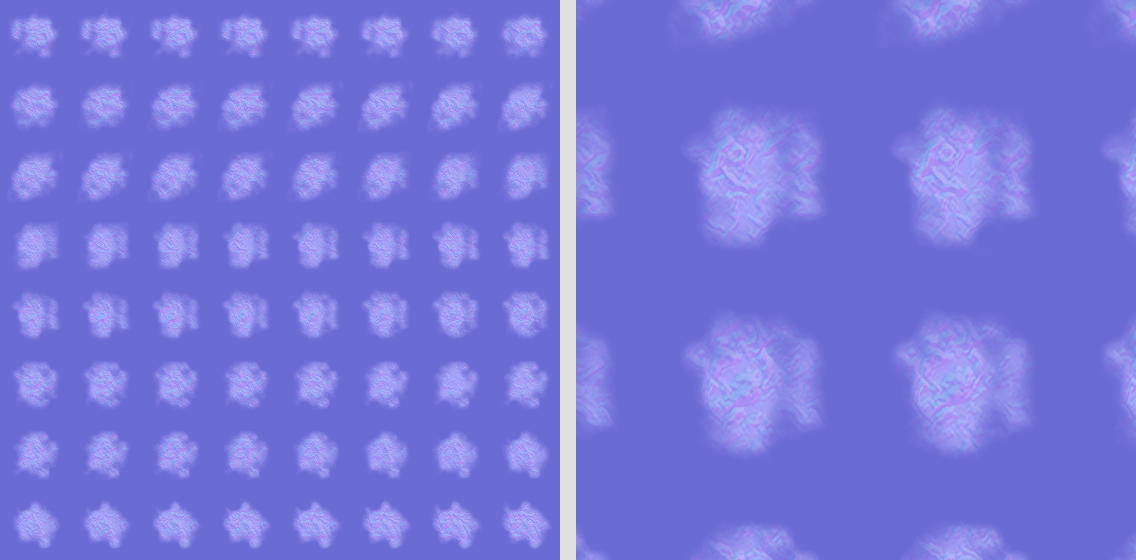
Left, the full canvas; right, a detail of the centre.
This texture map is drawn by a WebGL 2 fragment shader. Its source:

```glsl
#version 300 es
precision highp float;
// Flipbook normal map: an 8 by 8 grid of slowly evolving smoke puffs.

#define GRID 8.0
#define PUFF_RADIUS 0.390
#define EDGE_SOFTNESS 0.25
#define EDGE_RAGGED 0.20
#define WARP 0.17
#define FRAME_STEP 0.065
#define BILLOW_SCALE 7.0
#define SLOPE_TINT 0.012
#define SLOPE_STEP 0.016
#define FLAT_COLOR vec3(0.418, 0.418, 0.830)
#define SMOKE_COLOR vec3(0.645, 0.635, 0.965)

uniform vec2 u_resolution;
out vec4 fragColor;

// Integer hash of a lattice point, 0 to 1
float hash(ivec3 cell) {
  uvec3 v = uvec3(cell) * 1664525u + 101390u;
  v.x += v.y * v.z;
  v.y += v.z * v.x;
  v.z += v.x * v.y;
  v ^= v >> 16u;
  v.x += v.y * v.z;
  return float(v.x >> 8u) / 16777216.0;
}

// Smooth value noise; the third axis is frame time
float noise(vec3 p) {
  ivec3 i = ivec3(floor(p));
  vec3 f = fract(p);
  f = f * f * f * (f * (f * 6.0 - 15.0) + 10.0);
  float sum = 0.0;
  for (int k = 0; k < 8; k++) {
    ivec3 corner = ivec3(k & 1, (k >> 1) & 1, k >> 2);
    vec3 w = mix(1.0 - f, f, vec3(corner));
    sum += hash(i + corner) * w.x * w.y * w.z;
  }
  return sum;
}

float fbm(vec3 p) {
  float sum = 0.0, amplitude = 0.53;
  for (int octave = 0; octave < 4; octave++) {
    sum += amplitude * noise(p);
    p.xy = mat2(1.6, 1.2, -1.2, 1.6) * p.xy + 7.3;
    p.z = p.z * 1.3 + 11.7;
    amplitude *= 0.5;
  }
  return sum;
}

// Rises and falls between two frames
float span(float frame, float first, float last) {
  return smoothstep(first, first + 8.0, frame) * (1.0 - smoothstep(last - 8.0, last, frame));
}

// x: smoke density, y: billowing surface height
vec2 smoke(vec2 p, float frame) {
  float t = frame * FRAME_STEP;
  vec2 swirl = vec2(fbm(vec3(p * 7.0, t)), fbm(vec3(p * 7.0 + 23.0, t))) - 0.5;
  vec2 q = p + WARP * swirl;

  // Outline: boxy at first, then diagonal, round and finally peaked
  float power = mix(5.0, 2.0, smoothstep(10.0, 32.0, frame));
  vec2 a = pow(abs(q) + 0.0001, vec2(power));
  float inside = PUFF_RADIUS - pow(a.x + a.y, 1.0 / power);
  inside += 0.7 * span(frame, 5.0, 31.0) * q.x * q.y;
  inside -= 1.4 * span(frame, 37.0, 66.0) * max(q.y, 0.0) * abs(q.x);
  inside += EDGE_RAGGED * (noise(vec3(p * 7.0 + 41.0, t)) - 0.5);
  float density = smoothstep(0.0, EDGE_SOFTNESS, inside);
  vec2 border = abs(p);
  density *= 1.0 - smoothstep(0.28, 0.43, max(border.x, border.y));

  // Softly creased folds, stretched along the swirl
  float folds = 2.0 * fbm(vec3((p + 0.3 * swirl) * BILLOW_SCALE + 5.0, t * 1.5)) - 1.0;
  return vec2(density, 1.0 - sqrt(folds * folds + 0.006));
}

void main() {
  // Frames run left to right, from the top row down
  vec2 grid = gl_FragCoord.xy / u_resolution * GRID;
  vec2 cell = floor(grid);
  vec2 p = fract(grid) - 0.5;
  float frame = (GRID - 1.0 - cell.y) * GRID + cell.x;

  vec2 here = smoke(p, frame);
  vec2 right = smoke(p + vec2(SLOPE_STEP, 0.0), frame);
  vec2 above = smoke(p + vec2(0.0, SLOPE_STEP), frame);
  vec2 slope = (vec2(right.y, above.y) - here.y) / SLOPE_STEP;
  slope = clamp(slope, -6.0, 6.0);

  // Smoke body, tinted pink or cyan by its surface slope
  float body = here.x * (0.72 + 0.30 * here.y);
  vec3 color = mix(FLAT_COLOR, SMOKE_COLOR, body);
  color.rg += SLOPE_TINT * slope * here.x;
  color.b += 0.002 * (slope.x + slope.y) * here.x;
  fragColor = vec4(clamp(color, 0.0, 1.0), 1.0);
}
```
